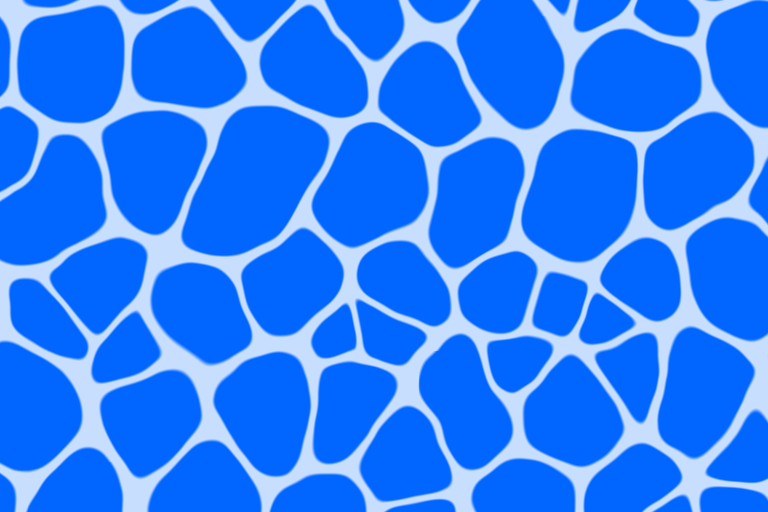
Write a Shadertoy shader that draws this pattern.

```glsl
// Packed rounded blue pebbles of mixed size with pale seams between them.

const vec3 PEBBLE_BLUE = vec3(0.0, 0.40, 1.0);
const vec3 SEAM_PALE = vec3(0.78, 0.87, 1.0);
const float CELL_SIZE = 0.22;   // in canvas heights
const float SEAM_HALF = 0.03;   // in cells, like all lengths below
const float EDGE_SOFT = 0.015;
const int BIG_COUNT = 25;
const int SITE_COUNT = 34;

// A pebble seed: a capsule with a centre, a half axis and a radius.
struct Site {
    vec2 center;
    vec2 axis;
    float radius;
};

vec3 hash3(vec2 p, float seed) {
    vec3 q = fract(vec3(p.xyx + seed * 7.31) * vec3(0.1031, 0.1030, 0.0973));
    q += dot(q, q.yxz + 33.33);
    return fract((q.xxy + q.yzz) * q.zyx);
}

vec2 noise2(vec2 p) {
    vec2 i = floor(p), f = fract(p);
    f = f * f * (3.0 - 2.0 * f);
    vec2 low = mix(hash3(i, 5.0).xy, hash3(i + vec2(1, 0), 5.0).xy, f.x);
    vec2 high = mix(hash3(i + vec2(0, 1), 5.0).xy, hash3(i + 1.0, 5.0).xy, f.x);
    return mix(low, high, f.y) - 0.5;
}

// Every other row is shifted by half a cell.
float rowShift(float row) {
    return 0.5 * mod(row, 2.0);
}

vec2 cellCenter(vec2 id) {
    return id + vec2(0.5 + rowShift(id.y), 0.5);
}

// Vector from the nearest point of the capsule axis to p.
vec2 axisOffset(Site s, vec2 p) {
    vec2 v = p - s.center;
    float along = dot(v, s.axis) / max(dot(s.axis, s.axis), 1e-4);
    return v - s.axis * clamp(along, -1.0, 1.0);
}

float siteDistance(Site s, vec2 p) {
    return length(axisOffset(s, p)) - s.radius;
}

// Direction away from the axis, fading smoothly at the axis itself.
vec2 softDirection(vec2 v) {
    return v * inversesqrt(dot(v, v) + 0.003);
}

Site bigSite(vec2 id) {
    vec3 place = hash3(id, 1.0), shape = hash3(id, 2.0);
    float angle = mix(0.3, 2.2, shape.x);
    vec2 axis = vec2(cos(angle), sin(angle)) * 0.21 * shape.y;
    return Site(cellCenter(id) + 0.5 * (place.xy - 0.5), axis, mix(0.11, 0.36, shape.z));
}

void mainImage(out vec4 fragColor, in vec2 fragCoord) {
    vec2 p = fragCoord / iResolution.y / CELL_SIZE + vec2(20.3, 31.6);
    p += 0.13 * noise2(p * 1.9) + 0.035 * noise2(p * 5.0);
    float row = floor(p.y);
    vec2 home = vec2(floor(p.x - rowShift(row)), row);

    // Large pebbles, one per cell.
    Site sites[SITE_COUNT];
    for (int n = 0; n < BIG_COUNT; n++)
        sites[n] = bigSite(home + vec2(n % 5 - 2, n / 5 - 2));

    // Small pebbles, put in the widest gap found among random spots.
    for (int n = 0; n < 9; n++) {
        ivec2 step2 = ivec2(n % 3, n / 3);
        vec2 id = home + vec2(step2) - 1.0;
        vec2 bestSpot = cellCenter(id);
        float bestGap = 0.0;
        for (int k = 0; k < 5; k++) {
            vec2 spot = cellCenter(id) + hash3(id, 10.0 + float(k)).xy - 0.5;
            float gap = 1.0;
            for (int m = 0; m < 9; m++)
                gap = min(gap, siteDistance(sites[(step2.y + m / 3) * 5 + step2.x + m % 3], spot));
            if (gap > bestGap) { bestGap = gap; bestSpot = spot; }
        }
        vec3 trait = hash3(id, 3.0);
        bool present = bestGap > 0.22 && trait.x < 0.7;
        vec2 axis = 0.05 * vec2(trait.y, trait.z);
        sites[BIG_COUNT + n] = Site(bestSpot, axis, present ? 0.4 * bestGap : -9.0);
    }

    // The nearest seed owns this point.
    int owner = 0;
    float nearest = 1e3;
    for (int n = 0; n < SITE_COUNT; n++) {
        float d = siteDistance(sites[n], p);
        if (d < nearest) { nearest = d; owner = n; }
    }

    // Smooth maximum over the borders to all neighbours rounds the corners.
    Site own = sites[owner];
    vec2 ownDirection = softDirection(axisOffset(own, p));
    float sharpness = clamp(4.0 / (own.radius + 0.5 * length(own.axis) + 0.02), 9.5, 30.0);
    float sum = 1e-9;
    for (int n = 0; n < SITE_COUNT; n++) {
        if (n == owner) continue;
        vec2 away = axisOffset(sites[n], p);
        float spread = max(length(ownDirection - softDirection(away)), 0.5);
        sum += exp(sharpness * (nearest - length(away) + sites[n].radius) / spread);
    }
    float border = log(sum) / sharpness + SEAM_HALF;

    float seam = smoothstep(-EDGE_SOFT, EDGE_SOFT, border);
    fragColor = vec4(mix(PEBBLE_BLUE, SEAM_PALE, seam), 1.0);
}
```
